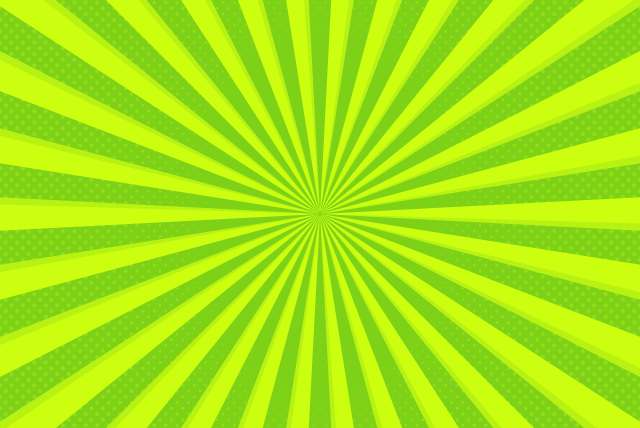
A Shadertoy shader for this background:

```glsl
// Lime sunburst: thirty shaded rays over green with a fading halftone dot grid.

const float RAY_COUNT = 30.0;
const float TAU = 6.2831853;

const vec3 GREEN  = vec3(0.49, 0.82, 0.09);
const vec3 DOT    = vec3(0.58, 0.87, 0.09);
const vec3 SHADE  = vec3(0.72, 0.95, 0.07);
const vec3 YELLOW = vec3(0.80, 1.00, 0.06);

// Antialiased coverage of a signed distance that is positive inside.
float coverage(float inside, float pixel) {
    return clamp(inside / pixel + 0.5, 0.0, 1.0);
}

// Angle from the axis of the nearest ray, within half a period.
float rayAngle(vec2 p, float period) {
    float angle = atan(p.y, p.x);
    return angle - period * floor(angle / period + 0.5);
}

// Staggered dots: two square grids, the second shifted by half a cell.
float halftone(vec2 p, float pitch, float radius, float pixel) {
    float dots = 0.0;
    for (int i = 0; i < 2; i++) {
        vec2 cell = fract(p / pitch + 0.5 * float(i)) - 0.5;
        dots = max(dots, coverage(radius - length(cell) * pitch, pixel));
    }
    return dots;
}

void mainImage(out vec4 fragColor, in vec2 fragCoord) {
    float pixel = 1.0 / iResolution.y;
    vec2 p = (fragCoord - 0.5 * iResolution.xy) * pixel;
    float r = length(p);

    // Green ground, with dots that grow toward the sides
    float spread = smoothstep(0.12, 0.72, length(p * vec2(1.0, 0.65)));
    float dots = halftone(p, 0.0267, 0.0048 * sqrt(spread), pixel);
    vec3 color = mix(GREEN, DOT, dots * smoothstep(0.0, 0.35, spread));

    // Yellow rays, darker along their clockwise edge
    float period = TAU / RAY_COUNT;
    float angle = rayAngle(p, period);
    float ray = coverage((0.25 * period - abs(angle)) * r, pixel);
    float lit = coverage((angle + 0.142 * period) * r, pixel);
    color = mix(color, mix(SHADE, YELLOW, lit), ray);

    // Small hub where the rays meet
    color = mix(color, GREEN, 0.8 * coverage(0.005 - r, pixel));

    fragColor = vec4(color, 1.0);
}
```
